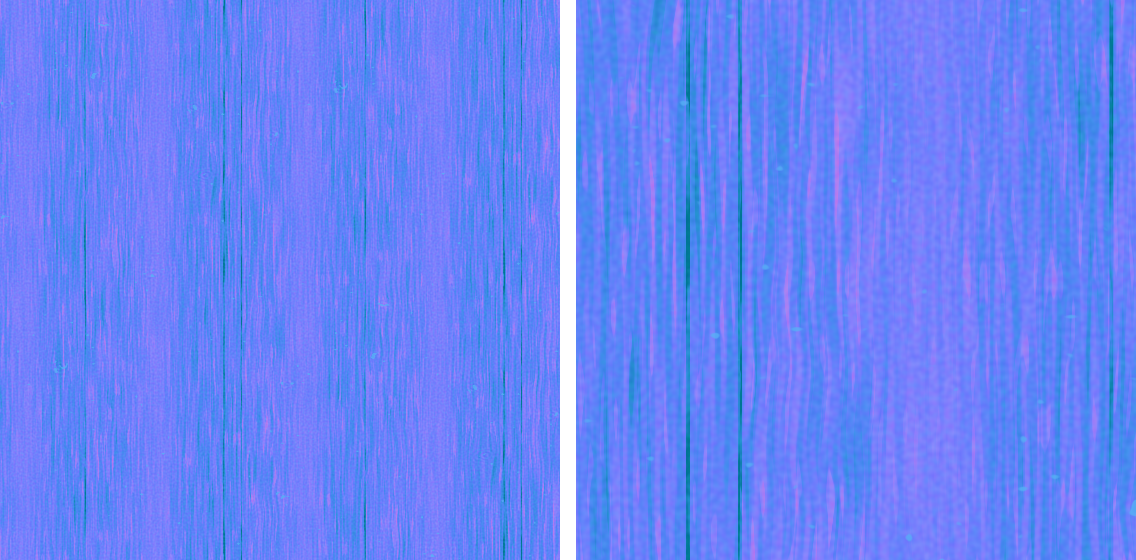
Left, the full canvas; right, a detail of the centre.
Write a WebGL 2 fragment shader that draws this texture map.

```glsl
#version 300 es
precision highp float;
// Normal map of weathered wooden planks: crisp vertical grain, dark seams and small knots.

uniform vec2 u_resolution;
out vec4 fragColor;

// Layout: tiles across, each dropped by half a canvas against its neighbour
const float TILES = 2.0;
const float TILE_START = 0.862;
const float TILE_DROP = 0.5;
const float SEAM_A = 0.442;         // seams inside a tile; a third lies on its edge
const float SEAM_B = 0.938;
const float SEAM_HALF_WIDTH = 0.0024;
const float BAND_A = 0.225;         // centres of the smooth, flat bands
const float BAND_B = 0.70;

// Relief
const float BASE_SLOPE = 0.41;
const float COARSE_GRAIN = 0.065;
const float FINE_GRAIN = 0.095;
const float GRAIN_SOFTNESS = 0.12;  // lower gives harder streak edges
const float CUT_DEPTH = 0.09;
const float FIBRE_HEIGHT = 0.14;
const float SPECKLE = 0.075;
const float GRAIN_WAVE = 0.003;
const float FIGURE_WAVE = 0.008;    // stronger waves beside the seams
const int KNOTS = 9;
const float KNOT_RING_FREQ = 700.0;

// Colours by sideways slope, from steep left to steep right
const vec3 SLOPE_COLOURS[7] = vec3[7](
  vec3(0.00, 0.47, 0.58), vec3(0.13, 0.55, 0.80), vec3(0.26, 0.54, 0.93),
  vec3(0.32, 0.52, 0.96), vec3(0.42, 0.50, 0.99), vec3(0.55, 0.51, 0.99),
  vec3(0.77, 0.47, 0.91));
const vec3 SCUFF_COLOUR = vec3(0.34, 0.70, 0.96);

uint hash(uvec2 p) {
  uint h = p.x * 1597u + p.y * 51749u + 977u;
  h = (h ^ (h >> 15)) * 73939u;
  h = (h ^ (h >> 13)) * 91193u;
  return h ^ (h >> 16);
}

float hash01(uvec2 p) { return float(hash(p) & 65535u) / 65536.0; }

float cornerSlope(vec2 cell, vec2 offset, float periodY) {
  ivec2 wrapped = ivec2(cell.x, mod(cell.y, periodY));
  float angle = 6.28319 * hash01(uvec2(wrapped + 4096));
  return dot(vec2(cos(angle), sin(angle)), offset);
}

// Gradient noise that wraps vertically; freq.y must be whole
float noise(vec2 p, vec2 freq, float seed) {
  vec2 q = p * freq + vec2(seed * 211.3, 0.0);
  vec2 i = floor(q), f = q - i;
  vec2 w = f * f * f * (f * (f * 6.0 - 15.0) + 10.0);
  float a = cornerSlope(i, f, freq.y);
  float b = cornerSlope(i + vec2(1, 0), f - vec2(1, 0), freq.y);
  float c = cornerSlope(i + vec2(0, 1), f - vec2(0, 1), freq.y);
  float d = cornerSlope(i + vec2(1, 1), f - vec2(1, 1), freq.y);
  return mix(mix(a, b, w.x), mix(c, d, w.x), w.y);
}

// Noise pushed towards -1 and 1, for streaks with hard edges
float streaks(vec2 p, vec2 freq, float seed) {
  float n = noise(p, freq, seed);
  return n / (abs(n) + GRAIN_SOFTNESS);
}

float bell(float x, float width) { return exp(-x * x / (width * width)); }

float seamLine(float dist, float aa) {
  return 1.0 - smoothstep(SEAM_HALF_WIDTH - aa, SEAM_HALF_WIDTH + aa, abs(dist));
}

vec3 slopeColour(float slope) {
  vec3 colour = SLOPE_COLOURS[0];
  for (int i = 1; i < 7; i++) {
    float lo = SLOPE_COLOURS[i - 1].r, hi = SLOPE_COLOURS[i].r;
    colour = mix(colour, SLOPE_COLOURS[i], clamp((slope - lo) / (hi - lo), 0.0, 1.0));
  }
  return colour;
}

void main() {
  vec2 uv = gl_FragCoord.xy / u_resolution;
  float across = uv.x * TILES - TILE_START;
  vec2 tile = vec2(fract(across), fract(uv.y + TILE_DROP * floor(across)));
  float aa = 0.5 * TILES / u_resolution.x;

  // Knots: broken ring slopes, scuffing and grain pushed aside
  vec2 ringSlope = vec2(0.0);
  float knotMask = 0.0, bend = 0.0;
  float ragged = 0.008 * noise(tile, vec2(34, 47), 11.0);
  for (int i = 0; i < KNOTS; i++) {
    uvec2 id = uvec2(i, 31);
    vec2 d = tile - vec2(hash01(id), hash01(id + 57u));
    float radius = mix(0.009, 0.019, hash01(id + 91u));
    d = vec2(d.x / TILES, fract(d.y + 0.5) - 0.5);
    float dist = length(d * vec2(1.0, 1.5));
    float near = bell(dist, radius);
    ringSlope += d / (dist + 0.002) * sin((dist + ragged) * KNOT_RING_FREQ) * near;
    knotMask += near;
    bend += d.x * bell(d.x, radius * 1.5) * bell(d.y, radius * 2.0);
  }

  // Broad shape of the planks
  float flatBand = max(bell(tile.x - BAND_A, 0.06), bell(tile.x - BAND_B, 0.06));
  float shade = smoothstep(0.26, 0.34, tile.x) * (1.0 - step(SEAM_A, tile.x))
              + smoothstep(0.73, 0.81, tile.x);
  float slope = BASE_SLOPE + 0.06 * flatBand - 0.04 * shade
              + 0.02 * noise(tile, vec2(5, 6), 1.0);

  // Grain: straight thin streaks, with deep cuts and short raised fibres
  float roughness = (1.0 - 0.68 * flatBand) * (1.0 + 0.4 * noise(tile, vec2(17, 5), 12.0));
  float figure = bell(tile.x - 0.07, 0.09) + bell(tile.x - 0.53, 0.08);
  vec2 g = tile;
  g.x += GRAIN_WAVE * noise(tile, vec2(5, 7), 2.0) - 0.8 * bend
       + FIGURE_WAVE * figure * noise(tile, vec2(13, 19), 13.0);
  float cuts = smoothstep(0.22, 0.34, noise(g, vec2(121, 9), 5.0));
  float fibres = smoothstep(0.24, 0.36, noise(g, vec2(118, 23), 6.0));
  slope += roughness * (COARSE_GRAIN * streaks(g, vec2(79, 6), 3.0)
         + FINE_GRAIN * streaks(g, vec2(122, 11), 4.0)
         - CUT_DEPTH * cuts + FIBRE_HEIGHT * fibres);
  slope += SPECKLE * noise(tile, vec2(123, 239), 7.0) + 0.10 * ringSlope.x;

  // Seams, worn unevenly along their length
  float edge = min(tile.x, 1.0 - tile.x);
  float wear = clamp(0.85 + 0.9 * noise(tile, vec2(7, 23), 8.0), 0.45, 1.1);
  float seams = max(seamLine(edge, aa),
                max(seamLine(tile.x - SEAM_A, aa), seamLine(tile.x - SEAM_B, aa)));
  slope -= 0.34 * wear * seams;

  // Colour, vertical slope and pale scuffs
  vec3 colour = slopeColour(slope);
  colour.g += 0.08 * ringSlope.y + 0.07 * noise(tile, vec2(125, 241), 9.0);
  float scuff = noise(tile, vec2(52, 137), 10.0) + 0.42 * min(knotMask, 1.0);
  colour = mix(colour, SCUFF_COLOUR, 0.75 * smoothstep(0.46, 0.62, scuff));
  fragColor = vec4(clamp(colour, 0.0, 1.0), 1.0);
}
```
